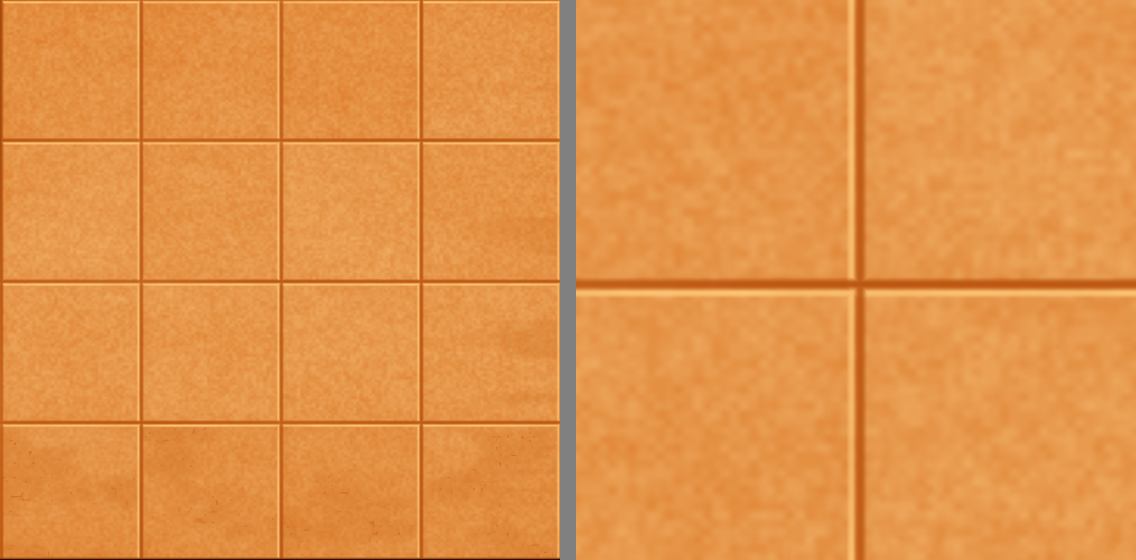
Left, the full canvas; right, a detail of the centre.
Give the GLSL for this texture, as a Shadertoy shader.

```glsl
// Four by four orange clay tiles with thin bevelled joints, fine grain and light stains.

const vec2  TILE_SIZE    = vec2(0.25, 0.252);
const vec2  JOINT_ORIGIN = vec2(0.0025, -0.0065);
const float GROOVE_HALF  = 0.0046;   // half width of the dark groove
const float BEVEL_HALF   = 0.0034;   // half width of the lit rim
const float BEVEL_SHIFT  = 0.0052;   // rim lies left of and below the groove
const float BORDER_WIDTH = 0.0026;   // near-black strip along the bottom
const float GRAIN_SCALE  = 200.0;
const float GRAIN_DEPTH  = 1.8;
const float CLOUD_SCALE  = 7.0;
const float CLOUD_DEPTH  = 2.0;
const float TILE_VARIATION = 0.4;

const vec3 CLAY   = vec3(0.902, 0.584, 0.284);
const vec3 TONE   = vec3(0.012, 0.034, 0.038);  // colour change per unit of tone
const vec3 GROOVE = vec3(0.73, 0.33, 0.06);
const vec3 RIM    = vec3(0.99, 0.77, 0.46);
const vec3 STAIN  = vec3(0.82, 0.45, 0.15);
const vec3 BORDER = vec3(0.16, 0.06, 0.01);

float hash(vec2 p) {
    vec3 q = fract(p.xyx * 0.1031);
    q += dot(q, q.yzx + 33.33);
    return fract((q.x + q.y) * q.z);
}

float noise(vec2 p) {
    vec2 i = floor(p), f = fract(p);
    f = f * f * (3.0 - 2.0 * f);
    return mix(mix(hash(i), hash(i + vec2(1, 0)), f.x),
               mix(hash(i + vec2(0, 1)), hash(i + vec2(1, 1)), f.x), f.y);
}

float fbm(vec2 p) {
    float sum = 0.0, gain = 0.5;
    for (int i = 0; i < 4; i++) {
        sum += gain * noise(p);
        p = p * 2.03 + 17.3;
        gain *= 0.45;
    }
    return sum / 0.87;
}

// Soft line profile for both axes at once
vec2 line(vec2 d, float halfWidth, vec2 px) {
    return 1.0 - smoothstep(vec2(halfWidth * 0.1), halfWidth + px * 0.5, abs(d));
}

// Fine grain: small specks with a few coarser, slightly flattened ones
float grain(vec2 uv) {
    float specks = noise(uv * GRAIN_SCALE * vec2(0.9, 1.0));
    float flecks = noise(uv * GRAIN_SCALE * vec2(0.75, 0.6) + 70.0);
    float coarse = noise(uv * GRAIN_SCALE * vec2(0.3, 0.4) + 130.0);
    return specks + 0.8 * flecks + 0.4 * coarse - 1.1;
}

// Tone of the clay: positive is paler, negative is deeper
float clayTone(vec2 uv, vec2 tile) {
    vec2 seed = tile * 31.7 + 50.0;
    float cloud = fbm(uv * CLOUD_SCALE * vec2(0.8, 1.2) + seed) - 0.5;
    float brushed = noise(uv * vec2(10.0, 80.0) + seed) - 0.5;
    float perTile = (hash(tile + 5.0) - 0.5) * TILE_VARIATION;
    vec2 fromCentre = uv - vec2(0.48, 0.48);
    float glow = 0.55 - dot(fromCentre * fromCentre, vec2(1.0, 5.0));  // palest middle rows
    return GRAIN_DEPTH * grain(uv) + CLOUD_DEPTH * cloud + 0.3 * brushed + perTile + glow;
}

// Stains: streaks at the right, blotches and pits along the bottom row
float stains(vec2 uv, vec2 tile) {
    float streak = smoothstep(0.55, 0.95, noise(uv * vec2(4.0, 38.0) + 11.0))
                 * smoothstep(0.76, 0.96, uv.x);
    float worn = 1.0 - smoothstep(0.0, 1.0, tile.y);
    float patchy = smoothstep(0.48, 0.75, fbm(uv * vec2(10.0, 16.0) + 40.0));
    float pits = smoothstep(0.82, 0.95, noise(uv * 150.0 + 9.0)) * patchy;
    return clamp(0.35 * streak + worn * (0.12 + 0.3 * patchy + 0.5 * pits) + 0.1 * pits, 0.0, 1.0);
}

void mainImage(out vec4 fragColor, in vec2 fragCoord) {
    vec2 uv = fragCoord / iResolution.xy;
    vec2 px = 1.0 / iResolution.xy;

    // Tile index and signed distance to the nearest joints
    vec2 grid = (uv - JOINT_ORIGIN) / TILE_SIZE;
    vec2 tile = floor(grid);
    vec2 d = (grid - floor(grid + 0.5)) * TILE_SIZE;

    // Tile surface
    vec3 color = CLAY + TONE * clayTone(uv, tile);
    color = mix(color, STAIN, stains(uv, tile));

    // Soft shade beside the joints
    vec2 shade = exp(-abs(d) / 0.009);
    color = mix(color, STAIN, 0.2 * max(shade.x, shade.y));

    // Lit rims, then grooves over them, both worn unevenly along their length
    vec2 wear = vec2(noise(uv.yx * vec2(30.0, 4.0)), noise(uv * vec2(30.0, 4.0) + 20.0));
    vec2 rim = line(d + BEVEL_SHIFT, BEVEL_HALF, px) * (0.7 + 0.3 * wear) * vec2(0.85, 1.0);
    color = mix(color, RIM, max(rim.x, rim.y));
    vec2 groove = line(d, GROOVE_HALF, px) * (0.75 + 0.25 * wear.yx);
    color = mix(color, GROOVE, max(groove.x, groove.y));

    // Brown lower and left edges, ending in a near-black strip at the bottom
    float edge = max(1.0 - smoothstep(0.002, 0.006, uv.y),
                     (1.0 - smoothstep(0.0, 0.004, uv.x)) * smoothstep(0.4, 0.8, uv.y));
    color = mix(color, GROOVE * 0.85, edge);
    color = mix(color, BORDER, 1.0 - smoothstep(BORDER_WIDTH - px.y, BORDER_WIDTH, uv.y));

    fragColor = vec4(clamp(color, 0.0, 1.0), 1.0);
}
```
